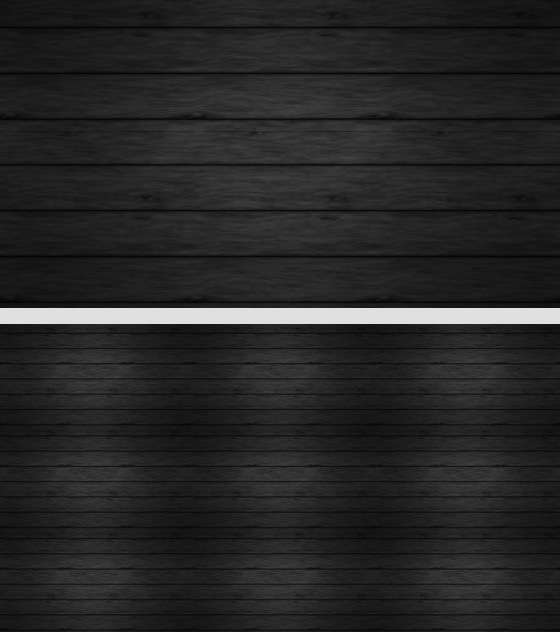
Top: one tile. Bottom: repeated 3 by 3.
Write a Shadertoy shader that draws this texture.

```glsl
// Dark charcoal wooden boards laid horizontally, lit softly from the centre.
// Wrapping value noise, stretched along the boards, makes fibres, rings and
// knots; the grain recurs three times across and every four boards upward.
#define GRAIN_REPEATS 3.0
#define BOARD_HEIGHT 0.1486
#define FIRST_SEAM 0.0189
#define LAST_BOARD 6.0
#define SEAM_WIDTH 0.0031
#define SEAM_SHADOW 0.011
#define WOOD_COLOR vec3(0.214, 0.214, 0.215)
#define GRAIN_CONTRAST 1.0
#define KNOT_DARKNESS 0.55
#define VIGNETTE vec2(0.56, 0.36)

const float PI = 3.14159;

// Knot centre for each kind of board: phase along the grain, height on board
const vec2 KNOTS[4] = vec2[4](
    vec2(0.05, 0.008), vec2(0.70, 0.122), vec2(0.80, 0.038), vec2(0.35, 0.111));

float hash(vec2 p) {
    vec3 q = fract(vec3(p.xyx) * 0.1031);
    q += dot(q, q.yzx + 33.33);
    return fract((q.x + q.y) * q.z);
}

// Value noise in -1..1 with cells.x cells per grain repeat, wrapping in x
float grainNoise(vec2 p, vec2 cells) {
    p *= cells;
    vec2 i = floor(p), f = fract(p);
    f = f * f * (3.0 - 2.0 * f);
    float x0 = mod(i.x, cells.x), x1 = mod(i.x + 1.0, cells.x);
    float low = mix(hash(vec2(x0, i.y)), hash(vec2(x1, i.y)), f.x);
    float high = mix(hash(vec2(x0, i.y + 1.0)), hash(vec2(x1, i.y + 1.0)), f.x);
    return 2.0 * mix(low, high, f.y) - 1.0;
}

float bell(float d, float width) {
    return exp(-d * d / (width * width));
}

// Relative brightness variation of the fibres
float fibres(vec2 p) {
    p.y += 0.008 * grainNoise(p, vec2(4.0, 14.0))
         + 0.002 * grainNoise(p, vec2(13.0, 50.0));
    float rings = sin(2.0 * PI * (55.0 * p.y + 1.6 * grainNoise(p, vec2(3.0, 15.0))));
    return 0.10 * grainNoise(p, vec2(4.0, 32.0))
         + 0.12 * grainNoise(p, vec2(7.0, 85.0))
         + 0.12 * grainNoise(p, vec2(14.0, 170.0))
         + 0.09 * grainNoise(p, vec2(37.0, 230.0))
         + 0.035 * rings;
}

// Ragged dark patch around a knot
float knot(vec2 p, vec2 offset) {
    offset.x -= round(offset.x);
    float patchMask = exp(-dot(offset * vec2(9.0, 75.0), offset * vec2(9.0, 75.0)));
    float ragged = grainNoise(p, vec2(19.0, 75.0))
                 + 0.6 * grainNoise(p, vec2(41.0, 150.0));
    return patchMask * smoothstep(-0.25, 0.75, ragged);
}

void mainImage(out vec4 fragColor, in vec2 fragCoord) {
    vec2 uv = fragCoord / iResolution.xy;

    // Board layout: the top board is shorter and wraps across the edge
    float y = fract(uv.y - FIRST_SEAM);
    float board = min(floor(y / BOARD_HEIGHT), LAST_BOARD);
    float above = y - board * BOARD_HEIGHT;
    float top = board < LAST_BOARD ? (board + 1.0) * BOARD_HEIGHT : 1.0;
    float below = top - y;
    int kind = int(mod(board, 4.0));

    // Wood surface
    vec2 p = vec2(uv.x * GRAIN_REPEATS, above + 0.37 * float(kind));
    float shade = 1.0 + GRAIN_CONTRAST * fibres(p);
    shade *= 1.0 - KNOT_DARKNESS * knot(p, vec2(p.x, above) - KNOTS[kind]);

    // Thin crack along one kind of board, pale streak along another
    float wander = 0.0015 * grainNoise(p, vec2(6.0, 1.0));
    float fade = 0.65 + 0.35 * grainNoise(p, vec2(5.0, 2.0));
    if (kind == 3) shade *= 1.0 - 0.35 * fade * bell(above - 0.108 + wander, 0.002);
    if (kind == 1) shade *= 1.0 + 0.18 * fade * bell(above - 0.012 + wander, 0.0025);

    // Grooves between boards with soft shadows
    float seamDistance = min(above, below);
    shade *= 1.0 - 0.72 * bell(seamDistance, SEAM_WIDTH);
    shade *= 1.0 - 0.25 * bell(seamDistance, SEAM_SHADOW);

    // Soft light falling away toward the edges, level where they wrap
    vec2 falloff = 0.5 + 0.5 * cos(2.0 * PI * uv);
    shade *= exp(-dot(VIGNETTE, falloff));

    fragColor = vec4(WOOD_COLOR * shade, 1.0);
}
```
